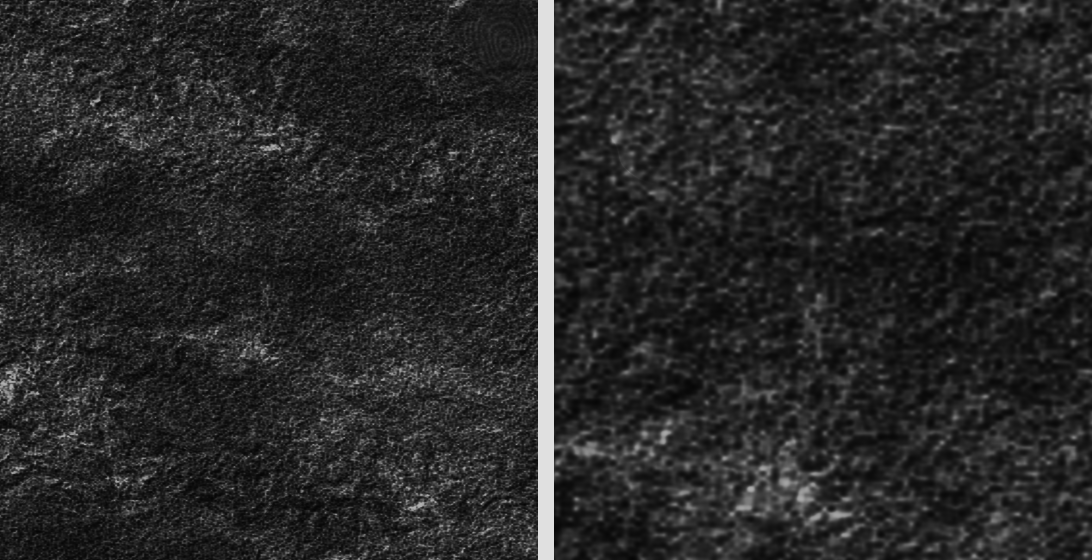
Left, the full canvas; right, a detail of the centre.
Give the GLSL for this texture, as a Shadertoy shader.

```glsl
// Dark rough slate: fine grain, layered patches, chipped flakes and pale broken ledges.

float hash(vec2 cell) {
    uvec2 q = uvec2(ivec2(cell)) * uvec2(1597334673u, 3812015801u);
    uint h = (q.x ^ q.y) * 1597334673u;
    h = (h ^ (h >> 15)) * 2246822519u;
    h ^= h >> 13;
    return float(h >> 8) / 16777216.0;
}

// Value noise, centred on zero with a spread of about one
float noise(vec2 p) {
    vec2 i = floor(p), f = fract(p);
    f = f * f * (3.0 - 2.0 * f);
    float low = mix(hash(i), hash(i + vec2(1, 0)), f.x);
    float high = mix(hash(i + vec2(0, 1)), hash(i + vec2(1, 1)), f.x);
    return (mix(low, high, f.y) - 0.5) * 4.6;
}

// Layered noise, scaled back to a spread of about one
float fbm(vec2 p, int octaves, float gain) {
    float sum = 0.0, power = 0.0, amp = 1.0;
    for (int i = 0; i < octaves; i++) {
        sum += amp * noise(p);
        power += amp * amp;
        p = mat2(1.94, 0.3, -0.3, 1.94) * p + 17.3;
        amp *= gain;
    }
    return sum * inversesqrt(power);
}

// Side-lit bumps: the height drop towards the upper left
float relief(vec2 p, int octaves) {
    return fbm(p, octaves, 0.7) - fbm(p + vec2(-0.35, 0.5), octaves, 0.7);
}

// Thin line along the zero contour of a field
float contour(float field, float width) {
    return exp(-abs(field) / width);
}

// Ripples around a smooth hollow
float ripples(vec2 p, vec2 centre, float count) {
    vec2 d = (p - centre) * vec2(1.0, 0.8);
    float r = length(d) + 0.004 * noise(p * 22.0);
    return sin(r * count);
}

// Ragged upright crack
float crack(vec2 p, vec2 centre, float halfHeight, float width) {
    float x = p.x - centre.x - 0.003 * noise(p.yy * vec2(30.0, 7.0));
    float ends = smoothstep(halfHeight, halfHeight * 0.7, abs(p.y - centre.y));
    return ends * exp(-abs(x) / width) * smoothstep(-1.0, 0.8, noise(p * 45.0));
}

void mainImage(out vec4 fragColor, in vec2 fragCoord) {
    vec2 p = fragCoord / iResolution.y;
    vec2 warp = vec2(fbm(p * 9.0 + 3.0, 4, 0.6), fbm(p * 9.0 + 41.0, 4, 0.6));
    vec2 q = p + 0.014 * warp;

    // Broad layers lying mostly flat, sloping slightly down to the right
    vec2 bed = vec2(q.x, q.y + 0.12 * q.x);
    float patches = fbm(bed * vec2(3.2, 7.5) + 8.0, 5, 0.68);
    float chipZone = smoothstep(-0.5, 0.9, fbm(bed * vec2(3.0, 5.0) + 60.0, 3, 0.5));

    // Smooth rippled hollow near the upper right corner
    vec2 hollow = vec2(0.9, 0.92);
    float smoothZone = smoothstep(0.16, 0.04, length(p - hollow) + 0.015 * warp.x);

    // Sandy grain and coarser flakes
    float grain = 0.72 * noise(p * vec2(270.0, 330.0))
                + 0.55 * relief(p * vec2(125.0, 165.0), 2);
    float flakes = relief(q * vec2(42.0, 58.0) + 5.0, 3);

    // Pale ledges, each with a soft lit face below it
    float ledgeField = fbm(bed * vec2(2.2, 6.0) + 23.0, 2, 0.4);
    float ledgeZone = smoothstep(0.5, 1.5, fbm(p * vec2(5.0, 6.0) + 90.0, 3, 0.6));
    float brokenEdge = smoothstep(-1.2, 0.8, noise(p * 38.0 + 12.0));
    float ledge = ledgeZone * brokenEdge
                * (1.5 * contour(ledgeField, 0.05) + 0.6 * contour(ledgeField, 0.25));

    // Scattered pale scuffs
    float scuff = smoothstep(1.3, 2.3, fbm(q * vec2(8.0, 13.0) + 33.0, 4, 0.65));

    float tone = mix(0.74, 0.22, smoothZone) * grain
               + mix(0.16, 0.48, chipZone) * flakes * (1.0 - 0.6 * smoothZone)
               + 0.4 * patches - 0.12 * chipZone
               + 0.35 * smoothZone * ripples(p, hollow, 520.0)
               + 1.1 * ledge + 1.0 * scuff
               + 1.5 * crack(p, vec2(0.277, 0.9), 0.09, 0.0022);

    // Brightness is log-normal: many darks, few pale specks
    float medianGrey = 0.134, spread = 0.56;
    float grey = medianGrey * exp(spread * tone);
    grey = min(grey, 0.45 + 0.25 * (1.0 - exp(-max(grey - 0.45, 0.0) * 4.0)));
    fragColor = vec4(vec3(grey), 1.0);
}
```
